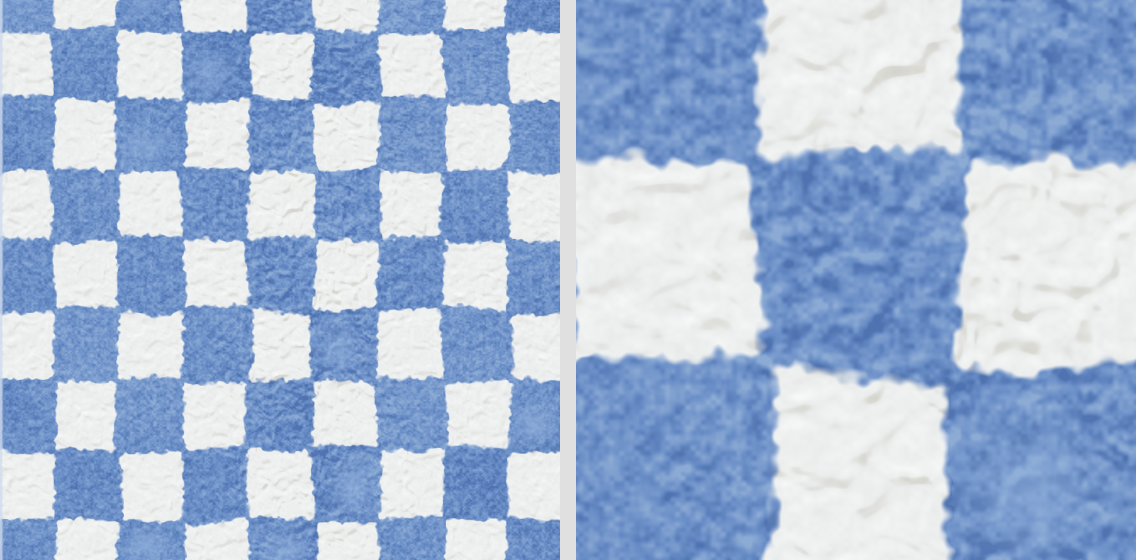
Left: the whole. Right: its middle third, enlarged.
Write a three.js fragment shader that draws this pattern.

```glsl
// Tufted checkerboard rug: soft white squares set in a blue pile.
// A warped grid gives hand-cut outlines; layered value noise gives fibres,
// curled tufts with shaded sides, slow shade drift and a few faded patches.
varying vec2 vUv;

#define CELLS vec2(8.6, 8.01)       // squares across and up
#define GRID_SHIFT vec2(0.18, 0.427) // part of a square cut off at lower left
#define WHITE_HALF vec2(0.478, 0.474) // half size of a white square, in cells
#define CORNER 0.045                // corner radius, in cells
#define BEND 0.11                   // slow waviness of the outlines
#define RAGGED 0.055                // tufted roughness of the outlines
#define SOFT 0.024                  // softness of the outlines
#define BLUE_DEEP vec3(0.31, 0.45, 0.69)
#define BLUE_MID vec3(0.425, 0.565, 0.785)
#define BLUE_PALE vec3(0.55, 0.67, 0.83)
#define WHITE_WOOL vec3(0.93, 0.938, 0.936)

float hash(vec2 p) {
  return fract(sin(dot(p, vec2(127.1, 311.7))) * 43758.5453);
}

float noise(vec2 p) {
  vec2 i = floor(p), f = fract(p);
  f = f * f * (3.0 - 2.0 * f);
  return mix(mix(hash(i), hash(i + vec2(1.0, 0.0)), f.x),
             mix(hash(i + vec2(0.0, 1.0)), hash(i + vec2(1.0, 1.0)), f.x), f.y);
}

// Two independent noises, centred on zero
vec2 noise2(vec2 p) {
  return vec2(noise(p), noise(p + 57.3)) - 0.5;
}

float roundedBox(vec2 p, vec2 halfSize, float radius) {
  vec2 q = abs(p) - halfSize + radius;
  return length(max(q, 0.0)) + min(max(q.x, q.y), 0.0) - radius;
}

// Height of the curled tufts, slightly wider than tall
float tuftHeight(vec2 uv) {
  vec2 p = uv * vec2(62.0, 82.0) + 1.6 * noise2(uv * 45.0);
  return 0.65 * noise(p) + 0.35 * noise(p * 2.1 + 9.0);
}

void main() {
  vec2 uv = vUv;

  // Wavy, ragged grid
  vec2 grid = uv * CELLS + GRID_SHIFT;
  grid += BEND * noise2(uv * 13.0 + 3.0);
  grid += RAGGED * (noise2(uv * 75.0) + noise2(uv * 150.0 + 21.0));
  vec2 cell = floor(grid);
  vec2 local = fract(grid) - 0.5;

  // White squares fill every other cell
  float isWhite = mod(cell.x + cell.y, 2.0);
  float edge = roundedBox(local, WHITE_HALF, CORNER);
  float white = isWhite * (1.0 - smoothstep(-SOFT, SOFT, edge));

  // Pile relief, lit from the upper left and curlier near the middle columns
  float relief = tuftHeight(uv) - tuftHeight(uv + vec2(-0.003, 0.006));
  float offCentre = (uv.x - 0.56) / 0.15;
  float curl = 0.35 + 0.65 * exp(-offCentre * offCentre);
  float fibre = 0.55 * noise(uv * 170.0) + 0.45 * noise(uv * 330.0) - 0.5;
  float drift = noise(uv * 7.0 + 31.0) - 0.5;

  // Blue wool, faded in the heart of a few squares
  float shade = 0.9 * fibre - 1.1 * curl * relief + 0.3 * drift;
  shade += 0.12 * (hash(cell + 5.0) - 0.5);
  vec3 blue = mix(BLUE_MID, BLUE_DEEP, clamp(-2.2 * shade, 0.0, 1.0));
  blue = mix(blue, BLUE_PALE, clamp(2.2 * shade, 0.0, 1.0));
  vec2 fadeAt = local - 0.3 * (vec2(hash(cell + 1.0), hash(cell + 2.0)) - 0.5);
  float faded = step(0.9, hash(cell + 8.0)) * exp(-14.0 * dot(fadeAt, fadeAt));
  blue = mix(blue, BLUE_PALE + 0.04, 0.55 * faded);

  // White wool with faint warm creases
  float crease = smoothstep(0.1, 0.4, relief) * curl;
  vec3 wool = WHITE_WOOL + 0.035 * fibre - 0.05 * relief;
  wool -= crease * vec3(0.06, 0.07, 0.09);

  // Join, with a thin pale binding along the left side
  vec3 colour = mix(blue, wool, white);
  float binding = 1.0 - smoothstep(0.002, 0.007, uv.x + 0.003 * fibre);
  colour = mix(colour, vec3(0.81, 0.86, 0.93), 0.8 * binding);
  gl_FragColor = vec4(colour, 1.0);
}
```
